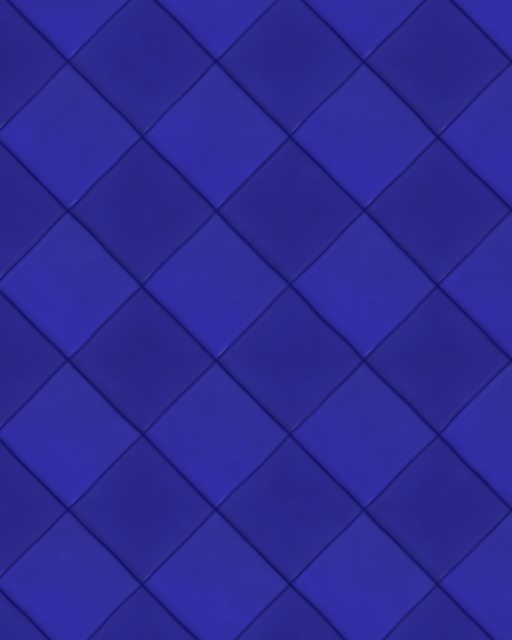
Write a Shadertoy shader that draws this pattern.

```glsl
float hash(vec2 p) {
    vec3 q = fract(vec3(p.xyx) * 0.1031);
    q += dot(q, q.yzx + 33.33);
    return fract((q.x + q.y) * q.z);
}

float noise(vec2 p) {
    vec2 i = floor(p), f = fract(p);
    f = f * f * (3.0 - 2.0 * f);
    return mix(mix(hash(i), hash(i + vec2(1, 0)), f.x),
               mix(hash(i + vec2(0, 1)), hash(i + vec2(1, 1)), f.x), f.y);
}

// Soft line that never gets thinner than about a pixel
float seam(float d, float width, float pixel) {
    float w = max(width, 0.6 * pixel);
    return exp(-d * d / (w * w));
}

void mainImage(out vec4 fragColor, in vec2 fragCoord) {
    vec2 pos = fragCoord / iResolution.y;

    // Diagonal lattice: x crosses the rising seams, y the falling ones
    vec2 p = (pos - vec2(0.1068, 0.7871)) / vec2(0.2311, 0.2333);
    vec2 lattice = vec2(p.x - p.y, p.x + p.y);
    float pixel = 6.1 / iResolution.y;
    lattice += 0.016 * (vec2(noise(pos * 22.0 + 40.0), noise(pos * 22.0 + 90.0)) - 0.5);

    vec2 id = floor(lattice + 0.5);
    vec2 local = lattice - id;
    vec2 offset = fract(lattice) - 0.5;
    float across = 0.5 * (local.x + local.y);
    float up = 0.5 * (local.y - local.x);
    float tileTone = hash(id + 50.0) - 0.5;
    float edge = max(abs(local.x), abs(local.y));
    float isDark = mod(id.x + id.y, 2.0);

    // Light tiles grow more violet downward, dark tiles are deepest inside
    vec3 lightTile = mix(vec3(0.188, 0.180, 0.640), vec3(0.190, 0.190, 0.600),
                         smoothstep(-0.35, 0.45, up + 0.5 * across));
    float depth = (1.0 - smoothstep(0.15, 0.5, edge)) * 0.6 + 0.4 * up + 0.2 * across;
    vec3 darkTile = mix(vec3(0.172, 0.170, 0.560), vec3(0.148, 0.145, 0.522), clamp(depth, 0.0, 1.0));
    vec3 color = mix(lightTile, darkTile, isDark);

    // Tile variation, faint blocks and mottling
    color *= 1.0 + 0.03 * tileTone;
    color *= 1.0 + 0.025 * (hash(floor(pos * 64.0) + 7.0) - 0.5);
    color *= 1.0 + 0.04 * (noise(pos * 30.0) - 0.5);

    // Shaded grooves, heavier on the falling seams
    float falling = seam(offset.y, 0.015, pixel);
    float rising = seam(offset.x, 0.010, pixel);
    color *= 1.0 - 0.13 * seam(offset.y - 0.012, 0.045, pixel);
    color *= 1.0 - 0.07 * seam(offset.x, 0.032, pixel);
    vec3 groove = vec3(0.070, 0.065, 0.410);
    color = mix(color, groove, 0.62 * rising * (0.75 + 0.5 * noise(pos * 35.0)));
    color = mix(color, groove, 0.88 * falling * (0.85 + 0.3 * noise(pos * 28.0)));

    // Glints beside the rising seams, just past each crossing
    float glint = seam(offset.x + 0.022, 0.009, pixel) * seam(offset.y - 0.09, 0.06, pixel);
    color += vec3(0.09, 0.09, 0.10) * glint * (0.4 + 0.6 * hash(id + 12.0));
    color += 0.012 * seam(abs(offset.x) - 0.04, 0.015, pixel) * (1.0 - falling);

    fragColor = vec4(color, 1.0);
}
```
